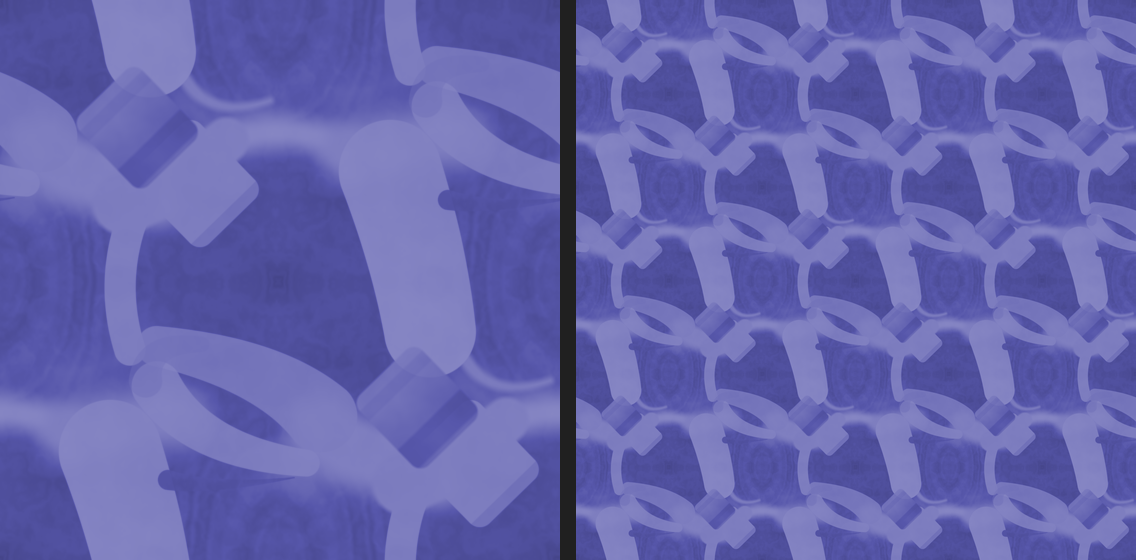
Left, the tile; right, the same tile 3 across and 3 down.
This pattern is drawn by a WebGL 1 fragment shader. Its source:

```glsl
precision highp float;
// Translucent periwinkle ribbons and blocks over rippled indigo, on a centred lattice.
uniform vec2 u_resolution;

// Nearest copy on the lattice spanned by (.5,.5) and (.5,-.5)
vec2 wrapCell(vec2 p) {
  vec2 s = vec2(p.x + p.y, p.x - p.y);
  s -= floor(s + 0.5);
  return 0.5 * vec2(s.x + s.y, s.x - s.y);
}

float hash(vec2 p) {
  vec3 q = fract(vec3(p.xyx) * 0.1031);
  q += dot(q, q.yzx + 33.33);
  return fract((q.x + q.y) * q.z);
}

float noise(vec2 p) {
  vec2 i = floor(p), f = fract(p);
  f = f * f * (3.0 - 2.0 * f);
  return mix(mix(hash(i), hash(i + vec2(1, 0)), f.x),
             mix(hash(i + vec2(0, 1)), hash(i + vec2(1, 1)), f.x), f.y);
}

// Noise mirrored about the cell axes, so it wraps with the lattice
float mirrorNoise(vec2 p, vec2 scale) {
  vec2 m = abs(fract(p + 0.5) - 0.5);
  return 0.5 * (noise(m * scale) + noise((0.5 - m) * scale));
}

float fbm(vec2 p, vec2 scale) {
  float sum = 0.0, gain = 0.5;
  for (int i = 0; i < 4; i++) {
    sum += gain * mirrorNoise(p, scale);
    scale *= 2.03;
    gain *= 0.5;
  }
  return sum;
}

// Distance to a curved ribbon a-b-c whose radius runs from r.x to r.y
float ribbon(vec2 p, vec2 a, vec2 b, vec2 c, vec2 r) {
  vec2 mid = 0.5 * (a + c), chord = c - a, bend = a - 2.0 * b + c;
  vec2 q = wrapCell(p - mid) + mid;
  float t = clamp(dot(q - a, chord) / dot(chord, chord), 0.0, 1.0);
  for (int i = 0; i < 3; i++) {
    vec2 offset = a + 2.0 * t * (b - a) + t * t * bend - q;
    vec2 slope = 2.0 * (b - a + t * bend);
    t = clamp(t - dot(offset, slope) / dot(slope, slope), 0.0, 1.0);
  }
  return length(a + 2.0 * t * (b - a) + t * t * bend - q) - mix(r.x, r.y, t);
}

// Block coordinates: x along the end face, y out towards it
vec2 blockSpace(vec2 p, vec2 center) {
  vec2 q = wrapCell(p - center);
  return vec2(dot(q, vec2(0.717, 0.697)), dot(q, vec2(0.697, -0.717)));
}

float roundBox(vec2 p, vec2 size, float r) {
  vec2 d = abs(p) - size + r;
  return length(max(d, 0.0)) + min(max(d.x, d.y), 0.0) - r;
}

float cover(float d, float soft) { return 1.0 - smoothstep(-soft, soft, d); }

vec3 palette(float t) {
  vec3 low = mix(vec3(0.27, 0.27, 0.54), vec3(0.34, 0.34, 0.67), clamp(t / 0.35, 0.0, 1.0));
  return mix(low, vec3(0.56, 0.56, 0.785), clamp((t - 0.35) / 0.65, 0.0, 1.0));
}

void main() {
  vec2 p = gl_FragCoord.xy / u_resolution - 0.5;
  float edge = 1.0 / min(u_resolution.x, u_resolution.y);
  float cloud = fbm(p, vec2(9.0));
  float fine = fbm(p + 0.012 * cloud, vec2(26.0, 22.0));

  // Dark ground: small cells in the hollows, long rings between them
  vec2 ringP = wrapCell(p - vec2(0.5, 0.0));
  float ringR = length(ringP * vec2(1.0, 0.55));
  float ringZone = 1.0 - smoothstep(0.15, 0.34, length(ringP));
  float rings = noise(vec2(ringR * 110.0 + 5.0 * cloud, 3.0)) - 0.5;
  float veins = sin(26.0 * fine) * 0.035 + (cloud - 0.47) * 0.25;
  float tone = 0.15 + veins + ringZone * (0.10 + 0.17 * rings);

  // Soft haze
  tone = mix(tone, 0.55, 0.75 * cover(ribbon(p, vec2(0.112, 0.331), vec2(0.19, 0.35), vec2(0.255, 0.375), vec2(0.03)), 0.08));
  tone = mix(tone, 0.70, 0.8 * cover(ribbon(p, vec2(-0.474, 0.155), vec2(-0.39, 0.16), vec2(-0.33, 0.158), vec2(0.03)), 0.06));
  tone = mix(tone, 0.60, 0.7 * cover(ribbon(p, vec2(-0.17, 0.31), vec2(-0.11, 0.27), vec2(-0.03, 0.27), vec2(0.035)), 0.06));
  tone = mix(tone, 0.86, cover(ribbon(p, vec2(-0.11, 0.24), vec2(0.008, 0.295), vec2(0.138, 0.225), vec2(0.028)), 0.025));
  tone = mix(tone, 0.78, cover(ribbon(p, vec2(0.125, 0.23), vec2(0.216, 0.253), vec2(0.32, 0.253), vec2(0.055)), 0.04));
  tone = mix(tone, 0.80, cover(ribbon(p, vec2(0.073, -0.268), vec2(0.151, -0.32), vec2(0.281, -0.346), vec2(0.062)), 0.03));
  tone = mix(tone, 0.75, cover(ribbon(p, vec2(-0.168, 0.357), vec2(-0.122, 0.285), vec2(-0.018, 0.32), vec2(0.012, 0.006)), 0.008));

  // Crisp ribbons: strut, arm, strip under the eye, broad band
  tone = mix(tone, 0.82, 0.92 * cover(ribbon(p, vec2(-0.259, 0.122), vec2(-0.307, 0.0), vec2(-0.268, -0.125), vec2(0.028)), edge));
  tone = mix(tone, 0.77, 0.85 * cover(ribbon(p, vec2(-0.22, -0.118), vec2(-0.018, -0.151), vec2(0.073, -0.243), vec2(0.036, 0.065)), edge));
  tone = mix(tone, 0.84, 0.85 * cover(ribbon(p, vec2(-0.22, -0.19), vec2(-0.148, -0.307), vec2(0.047, -0.327), vec2(0.045, 0.024)), edge));
  float glow = 0.88 + 0.05 * sin(6.2832 * (p.x + p.y + 0.2));
  tone = mix(tone, glow, 0.92 * cover(ribbon(p, vec2(0.197, 0.194), vec2(0.249, 0.044), vec2(0.268, -0.092), vec2(0.092, 0.082)), edge));

  // Light block with a shaded end face
  vec2 block = blockSpace(p, vec2(-0.151, 0.172));
  tone = mix(tone, 0.78, cover(ribbon(p, vec2(-0.279, 0.135), vec2(-0.188, 0.165), vec2(-0.096, 0.25), vec2(0.055, 0.04)), 0.006));
  float face = smoothstep(-edge, edge, block.y - 0.072);
  tone = mix(tone, 0.78 - 0.13 * face, cover(roundBox(block, vec2(0.081, 0.094), 0.025), edge));

  // Dusky collar joining the band to the block
  vec2 collar = blockSpace(p, vec2(-0.255, 0.272));
  float shade = mix(0.66, 0.42, smoothstep(-0.09, 0.06, collar.y)) + 0.5 * (cloud - 0.47);
  shade -= 0.2 * cover(abs(collar.y - 0.055) - 0.025, 0.004);
  shade -= 0.08 * cover(abs(collar.y + 0.055) - 0.012, 0.003);
  tone = mix(tone, shade, 0.9 * cover(roundBox(collar, vec2(0.078, 0.088), 0.022), 0.003));

  // Dark sliver and faint overlapping veil
  tone = mix(tone, 0.24 + veins, 0.9 * cover(ribbon(p, vec2(-0.2, -0.357), vec2(-0.122, -0.375), vec2(0.025, -0.353), vec2(0.018, 0.001)), edge));
  tone = mix(tone, 0.62, 0.45 * cover(ribbon(p, vec2(-0.24, -0.18), vec2(-0.24, -0.11), vec2(-0.14, -0.115), vec2(0.03, 0.014)), edge));

  tone += 0.12 * (cloud - 0.47) + 0.08 * (fine - 0.47);
  gl_FragColor = vec4(palette(tone), 1.0);
}
```
